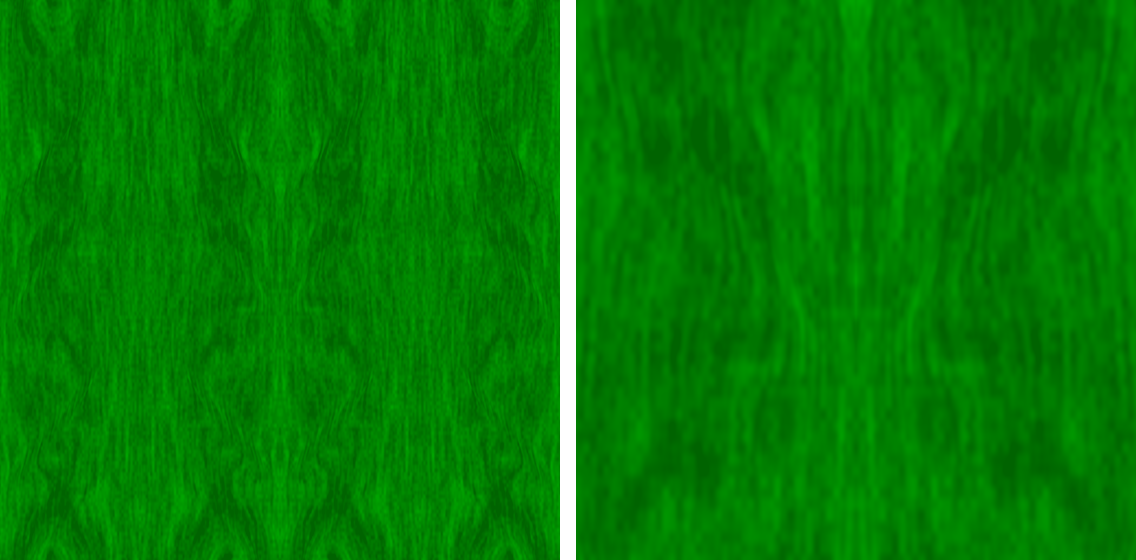
Left: the whole. Right: its middle third, enlarged.
A Shadertoy shader for this texture:

```glsl
const vec3 DARK_WOOD = vec3(0.0, 0.39, 0.0);
const vec3 LIGHT_WOOD = vec3(0.0, 0.64, 0.0);
const float MEAN_TONE = 0.375;
const float LEAF = 0.25;          // width of one mirrored veneer leaf
const float KNOT_AXIS = 0.145;    // distance from strip centre to the knots
const float KNOT_WIDTH = 0.052;
const float WAVE = 0.0065;        // sideways waver of the grain
const float DRIFT = 0.04;         // difference between neighbouring leaves
const float PINCH_Y = 0.57;       // height where the column grain converges
const vec3 GRAIN_FREQ = vec3(60.0, 140.0, 240.0);
const vec3 GRAIN_ROWS = vec3(4.0, 9.0, 26.0);
const vec3 GRAIN_WEIGHT = vec3(0.24, 0.38, 0.36);
const vec2 FIBRE_GRID = vec2(230.0, 22.0);
const float FIBRE_WEIGHT = 0.42;
const vec2 SPECK_GRID = vec2(256.0, 150.0);
const float SPECK_WEIGHT = 0.34;
const vec2 WISP_GRID = vec2(48.0, 17.0);
const vec2 PIN_GRID = vec2(12.0, 9.0);
const float PI = 3.14159;
const float TAU = 6.28318;

float hash(vec2 p) {
    vec3 q = fract(vec3(p.xyx) * 0.1031);
    q += dot(q, q.yzx + 33.33);
    return fract((q.x + q.y) * q.z);
}

// Value noise that repeats vertically after a whole number of rows
float noise(vec2 p, float rows) {
    vec2 i = floor(p), f = fract(p);
    f = f * f * (3.0 - 2.0 * f);
    float y0 = mod(i.y, rows), y1 = mod(i.y + 1.0, rows);
    float low = mix(hash(vec2(i.x, y0)), hash(vec2(i.x + 1.0, y0)), f.x);
    float high = mix(hash(vec2(i.x, y1)), hash(vec2(i.x + 1.0, y1)), f.x);
    return mix(low, high, f.y);
}

// Layered sines, periodic in y
float waver(vec2 p) {
    float sum = 0.0;
    for (float k = 1.0; k < 6.0; k++) {
        sum += sin(TAU * (k * 2.0 * p.y + k * 2.3 * p.x) + k * k * 1.7 + 0.7 * sum) / k;
    }
    return sum;
}

// Cellular noise: sparse pale pin knots
float pinKnots(vec2 p) {
    vec2 cell = floor(p * PIN_GRID);
    float glow = 0.0;
    for (int j = -1; j <= 1; j++)
    for (int i = -1; i <= 1; i++) {
        vec2 c = cell + vec2(i, j);
        vec2 id = vec2(c.x, mod(c.y, PIN_GRID.y));
        vec2 centre = (c + vec2(hash(id + 7.0), hash(id + 19.0))) / PIN_GRID;
        float r = length((p - centre) * vec2(1.0, 0.7));
        glow += step(0.7, hash(id + 31.0)) * exp(-r * r / 0.00002);
    }
    return glow;
}

// Grain coordinate: straight in the strip, oval around the knots
float grainField(float s, float y, float wave) {
    float c = LEAF - s;
    float rise = (y - PINCH_Y) / 0.07;
    c *= 1.0 + 1.1 * exp(-rise * rise - abs(c) / 0.04);
    float dx = LEAF - c - KNOT_AXIS;
    float height = KNOT_WIDTH * tanh(3.5 * abs(sin(PI * y)));
    height *= 1.0 + 0.30 * sin(TAU * 2.0 * y + 0.8) + 0.14 * wave;
    return sqrt(dx * dx + height * height);
}

void mainImage(out vec4 fragColor, in vec2 fragCoord) {
    vec2 uv = fragCoord / iResolution.xy;

    // Mirror about the centre, then about the middle of each half
    float u = abs(uv.x - 0.5);
    vec2 p = vec2(abs(u - LEAF), uv.y);
    float figure = smoothstep(0.04, 0.11, p.x) * smoothstep(0.25, 0.20, p.x);

    // Bend the grain
    float wave = waver(p + vec2(DRIFT * u, 0.0));
    float bent = p.x + WAVE * wave * mix(0.15, 1.0, figure);
    float field = grainField(bent, p.y, wave);

    // Broad bands: pale strip edges and column, dark figured areas
    float edge = (bent - 0.062) / 0.025;
    float tone = MEAN_TONE + 0.11 * exp(-edge * edge);
    tone += 0.19 * smoothstep(0.20, 0.25, bent) - 0.11 * figure;

    // Growth lines, coarse to fine
    for (int k = 0; k < 3; k++) {
        vec2 q = vec2(field * GRAIN_FREQ[k] + float(k) * 17.0, p.y * GRAIN_ROWS[k]);
        tone += GRAIN_WEIGHT[k] * (noise(q, GRAIN_ROWS[k]) - 0.5);
    }

    // Pale wisps in the figure, straight fibres and specks
    vec2 wispPoint = vec2(bent, p.y) * WISP_GRID + vec2(1.2 * wave, 0.0);
    tone += 0.26 * figure * smoothstep(0.55, 0.95, noise(wispPoint, WISP_GRID.y));
    tone += FIBRE_WEIGHT * (noise(vec2(bent, p.y) * FIBRE_GRID, FIBRE_GRID.y) - 0.5);
    tone += SPECK_WEIGHT * (noise(vec2(u, p.y) * SPECK_GRID, SPECK_GRID.y) - 0.5);
    tone += 0.22 * pinKnots(p);

    fragColor = vec4(mix(DARK_WOOD, LIGHT_WOOD, clamp(tone, 0.0, 1.0)), 1.0);
}
```
